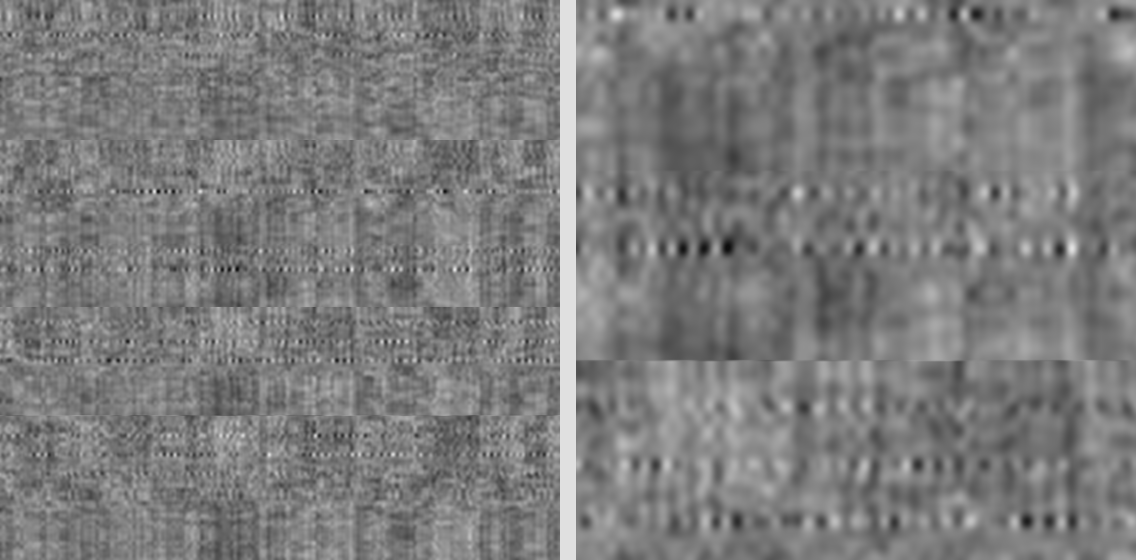
Left: the whole. Right: its middle third, enlarged.
A three.js fragment shader for this texture:

```glsl
// Grey woven static: column streaks crossed by dotted rows in horizontal bands.
varying vec2 vUv;

const float TAU = 6.2831853;

float hash(vec2 p) {
  vec3 q = fract(vec3(p.xyx) * 0.1031);
  q += dot(q, q.yzx + 33.33);
  return fract((q.x + q.y) * q.z);
}

// Signed smooth noise along a line, from -1 to 1.
float lineNoise(float x, float seed) {
  float cell = floor(x);
  float f = smoothstep(0.0, 1.0, x - cell);
  return mix(hash(vec2(cell, seed)), hash(vec2(cell + 1.0, seed)), f) * 2.0 - 1.0;
}

// Signed smooth noise in the plane.
float planeNoise(vec2 p) {
  float row = floor(p.y);
  float f = smoothstep(0.0, 1.0, p.y - row);
  return mix(lineNoise(p.x, row + 50.0), lineNoise(p.x, row + 51.0), f);
}

// Vertical streaks shared by every band.
float columnStreaks(float x) {
  return 0.45 * lineNoise(x * 31.0, 3.0)
       + 0.5 * lineNoise(x * 64.0, 7.0)
       + 0.45 * lineNoise(x * 150.0, 11.0);
}

// Alternating light and dark beads of uneven strength.
float beads(float x, float seed) {
  float wave = cos(TAU * (70.0 * x + 0.6 * lineNoise(x * 14.0, 17.0)) + seed);
  float strength = 0.55 + 0.9 * lineNoise(x * 48.0, 19.0 + seed);
  return wave * strength + 0.75 * lineNoise(x * 170.0, 23.0 + seed);
}

// One band: streaks fade into their negative, with up to three beaded rows.
void addBand(vec2 p, float top, float bottom, vec2 polarity, vec3 rows,
             float firstRow, inout float streakWeight, inout float dots) {
  float inside = smoothstep(top - 0.001, top + 0.001, p.y);
  float along = (p.y - top) / (bottom - top);
  float weight = mix(polarity.x, polarity.y, smoothstep(0.15, 0.85, along));
  streakWeight = mix(streakWeight, weight, inside);

  // Faint beaded ribs fill the upper part of the band.
  float fade = 1.0 - smoothstep(0.45, 0.85, along);
  float bandDots = 0.3 * fade * beads(p.x, 5.0) * lineNoise(p.y * 115.0, 41.0)
                 + 0.3 * fade * beads(p.x, 9.0) * lineNoise(p.y * 90.0, 43.0);
  for (int i = 0; i < 3; i++) {
    float n = float(i);
    float strength = i == 0 ? rows.x : (i == 1 ? rows.y : rows.z);
    float away = (p.y - top - firstRow - 0.034 * n) / 0.0044;
    bandDots += strength * exp(-away * away) * beads(p.x, floor(top * 20.0) + n);
  }
  dots = mix(dots, bandDots, inside);
}

// Products of column and row noise make a plaid of short level strokes.
float plaid(vec2 p) {
  float sum = 0.0;
  for (int i = 0; i < 6; i++) {
    float n = float(i);
    float column = lineNoise(p.x * (30.0 + 25.0 * n), 31.0 + n);
    float row = lineNoise(p.y * (90.0 + 9.0 * n), 71.0 + n);
    sum += column * row;
  }
  return sum;
}

void main() {
  vec2 p = vec2(vUv.x, 1.0 - vUv.y);
  float streakWeight = 1.0;
  float dots = 0.0;
  vec2 flip = vec2(1.0, -1.0);

  // Bands run from the top downwards.
  addBand(p, 0.0, 0.25, flip * 0.75, vec3(0.5, 0.7, 0.35), 0.029, streakWeight, dots);
  addBand(p, 0.25, 0.435, flip, vec3(0.2, 0.25, 1.0), 0.024, streakWeight, dots);
  addBand(p, 0.435, 0.548, vec2(-0.7, -1.1), vec3(0.75, 0.8, 0.0), 0.013, streakWeight, dots);
  addBand(p, 0.548, 0.742, flip, vec3(0.5, 0.95, 0.7), 0.028, streakWeight, dots);
  addBand(p, 0.742, 1.0, flip * 1.1, vec3(0.6, 0.85, 0.45), 0.036, streakWeight, dots);

  // Short level dashes show where the streaks change sign.
  float dashes = planeNoise(p * vec2(58.0, 120.0)) * (1.25 - 0.9 * abs(streakWeight));

  float grey = 0.483
    + 0.112 * streakWeight * columnStreaks(p.x)
    + 0.068 * plaid(p)
    + 0.085 * dashes
    + 0.2 * dots;
  gl_FragColor = vec4(vec3(clamp(grey, 0.05, 0.97)), 1.0);
}
```
